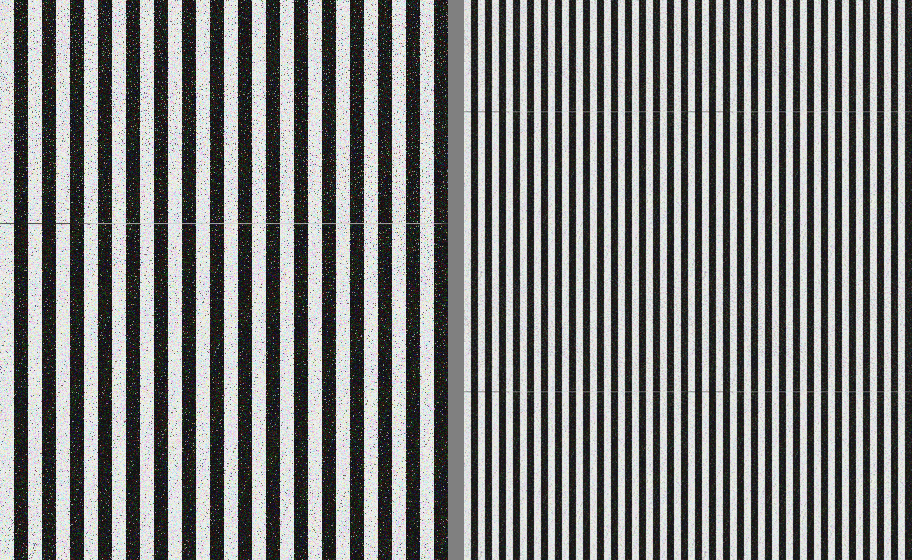
Left, the tile; right, the same tile 2 across and 2 down.
Reproduce this pattern procedurally as a Shadertoy shader.

```glsl
#define STRIPES 16.0
#define GRAIN_CELLS vec2(615.0, 768.0)
#define LIGHT vec3(0.935, 0.942, 0.938)
#define DARK vec3(0.062, 0.062, 0.058)
#define GRAIN_AMOUNT 0.30
#define GRAIN_FALLOFF 5.0
#define SPECK_SHARE 0.03
#define LINE_Y 0.6006
#define LINE_WIDTH 0.0014
#define LINE_LIGHT vec3(0.80)
#define LINE_DARK vec3(0.12)

const float TAU = 6.2831853;

float hash(vec2 p) {
    return fract(sin(dot(p, vec2(127.1, 311.7))) * 43758.5453);
}

vec3 hash3(vec2 p) {
    return vec3(hash(p), hash(p + 17.3), hash(p + 41.9));
}

// Coverage of the light half of each stripe pair
float stripeMask(float x) {
    float fromCentre = abs(fract(x * STRIPES + 0.25) - 0.5);
    float pixel = STRIPES / iResolution.x;
    return clamp((0.25 - fromCentre) / pixel + 0.5, 0.0, 1.0);
}

// Coverage of the thin horizontal scratch
float lineMask(float y) {
    float fromLine = abs(fract(y - LINE_Y + 0.5) - 0.5);
    float pixel = 1.0 / iResolution.y;
    float coverage = clamp((0.5 * LINE_WIDTH - fromLine) / pixel + 0.5, 0.0, 1.0);
    return min(coverage, LINE_WIDTH / pixel);
}

void mainImage(out vec4 fragColor, in vec2 fragCoord) {
    vec2 uv = fragCoord / iResolution.xy;
    vec2 cell = mod(floor(uv * GRAIN_CELLS), GRAIN_CELLS);

    // Faint colour grain, independent per channel
    vec3 grain = GRAIN_AMOUNT * pow(hash3(cell), vec3(GRAIN_FALLOFF));

    // Rare tinted specks lean towards the opposite tone
    float speck = step(hash(cell + 73.7), SPECK_SHARE);
    vec3 speckTone = 0.35 + 0.3 * hash3(cell + 91.1);
    grain = mix(grain, speckTone, speck);

    // Grain darkens light stripes and brightens dark ones
    vec3 color = mix(DARK + grain, LIGHT - grain, stripeMask(uv.x));

    // The scratch turns dark over a short stretch near the left
    float darkStretch = smoothstep(0.70, 0.90, cos(TAU * (uv.x - 0.09)));
    vec3 lineColor = mix(LINE_LIGHT, LINE_DARK, darkStretch);
    color = mix(color, lineColor, lineMask(uv.y));

    fragColor = vec4(clamp(color, 0.0, 1.0), 1.0);
}
```
